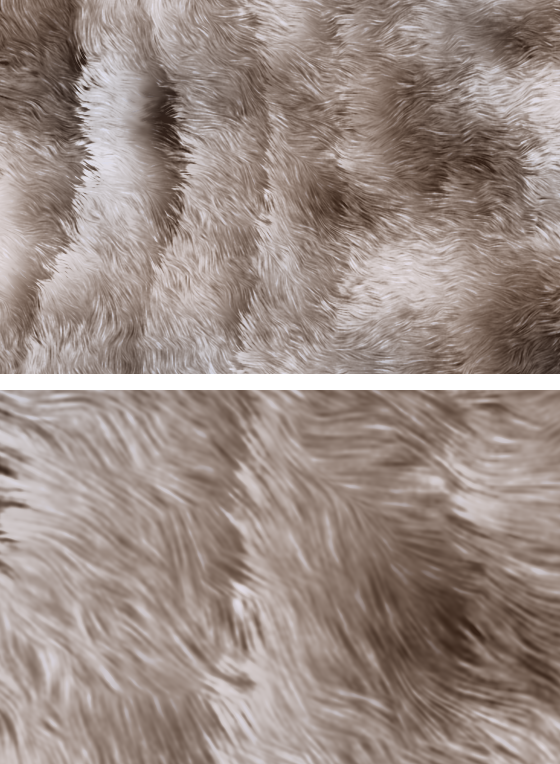
Top, the full canvas; bottom, a detail of the centre.
A WebGL 1 fragment shader for this texture:

```glsl
precision highp float;
// Soft taupe fur with vertical folds, pale sheens and short combed hairs.

uniform vec2 u_resolution;

#define HAIR_DENSITY 245.0
#define CLUMP_DENSITY 75.0
#define HAIR_LENGTH 0.036
#define HAIR_CONTRAST 0.66
#define CLUMP_CONTRAST 0.17
#define FOLD_COUNT 3.8
#define FOLD_DEPTH 0.25
#define BASE_TONE 0.560
#define BROAD_CONTRAST 1.28
#define EDGE_RAGGEDNESS 3.5
#define CROSSING_ANGLE 0.5
#define HAIR_STEPS 18

float hash(vec2 p) {
  vec3 q = fract(vec3(p.xyx) * 0.1031);
  q += dot(q, q.yzx + 33.33);
  return fract((q.x + q.y) * q.z);
}

float noise(vec2 p) {
  vec2 cell = floor(p), f = fract(p);
  f = f * f * (3.0 - 2.0 * f);
  float low = mix(hash(cell), hash(cell + vec2(1.0, 0.0)), f.x);
  float high = mix(hash(cell + vec2(0.0, 1.0)), hash(cell + 1.0), f.x);
  return mix(low, high, f.y);
}

// Combing direction: steep on the left, nearly level on the right.
vec2 hairDirection(vec2 p, float turn) {
  float angle = mix(-1.2, -0.3, smoothstep(0.2, 1.2, p.x)) + turn;
  angle += 2.0 * (noise(p * 2.8 + 17.0) - 0.5);
  angle += 0.9 * (noise(p * 20.0 + 41.0) - 0.5);
  return vec2(cos(angle), sin(angle));
}

// Soft tilted oval, used for sheens and hollows.
float softOval(vec2 p, vec2 center, vec2 size, float tilt) {
  vec2 d = p - center;
  d = vec2(d.x + tilt * d.y, d.y - tilt * d.x) / size;
  return exp(-dot(d, d));
}

// Broad light and shade of the pelt.
float peltTone(vec2 p) {
  float rightSide = smoothstep(0.45, 1.0, p.x);
  vec2 warp = vec2(noise(p * 3.0 + 5.0), noise(p * 3.0 + 29.0)) - 0.5;
  vec2 w = p + 0.18 * warp;

  float tall = noise(w * vec2(7.0, 1.9) + 3.0);
  float wide = noise(w * vec2(2.8, 4.2) + 60.0);
  float shade = 0.30 * (mix(tall, wide, rightSide) - 0.5);
  shade += 0.20 * (noise(w * 6.5 + 80.0) - 0.5);
  shade += 0.12 * (noise(p * 14.0 + 11.0) - 0.5);

  // Each fold rises abruptly from a dark crease, then fades to the right.
  float across = p.x * FOLD_COUNT + 0.8 * noise(p * vec2(2.0, 1.7) + 8.0);
  across += 0.15 * noise(p * 9.0);
  float s = fract(across);
  float fold = smoothstep(0.0, 0.16, s) - s - 0.42;
  float strength = mix(1.0, 0.3, rightSide) * (0.4 + noise(p * 3.5 + 90.0));
  shade += FOLD_DEPTH * strength * fold;

  shade += 0.15 * softOval(w, vec2(1.17, 0.32), vec2(0.14, 0.20), 0.1);
  shade += 0.12 * softOval(w, vec2(0.06, 0.25), vec2(0.05, 0.13), 0.0);
  shade -= 0.18 * softOval(w, vec2(1.27, 0.58), vec2(0.19, 0.07), -0.4);
  shade -= 0.15 * softOval(w, vec2(0.42, 0.68), vec2(0.06, 0.15), 0.1);
  return BASE_TONE + BROAD_CONTRAST * shade + 0.03;
}

// Warm brown shadows to cool pale tips.
vec3 furColor(float tone) {
  vec3 umber = vec3(0.20, 0.135, 0.10);
  vec3 brown = vec3(0.43, 0.36, 0.32);
  vec3 taupe = vec3(0.60, 0.54, 0.51);
  vec3 pale = vec3(0.78, 0.75, 0.75);
  vec3 silver = vec3(0.88, 0.86, 0.88);
  vec3 color = mix(umber, brown, clamp((tone - 0.20) / 0.23, 0.0, 1.0));
  color = mix(color, taupe, clamp((tone - 0.43) / 0.17, 0.0, 1.0));
  color = mix(color, pale, clamp((tone - 0.60) / 0.18, 0.0, 1.0));
  return mix(color, silver, clamp((tone - 0.78) / 0.20, 0.0, 1.0));
}

void main() {
  vec2 p = gl_FragCoord.xy / u_resolution.y;

  // Smear noise along two crossing directions to draw hairs and clumps.
  vec2 tip = p, crossTip = p;
  float hair = 0.0, crossHair = 0.0, clump = 0.0, total = 0.0;
  float stride = HAIR_LENGTH / float(HAIR_STEPS);
  for (int i = 0; i < HAIR_STEPS; i++) {
    float along = float(i) / float(HAIR_STEPS);
    float weight = 1.0 - along * along;
    hair += weight * noise(tip * HAIR_DENSITY);
    crossHair += weight * noise(crossTip * HAIR_DENSITY + 310.0);
    clump += weight * noise(tip * CLUMP_DENSITY + 130.0);
    total += weight;
    tip += hairDirection(tip, 0.0) * stride;
    crossTip += hairDirection(crossTip, CROSSING_ANGLE) * stride;
  }
  float crossing = smoothstep(0.4, 0.7, noise(p * 24.0 + 70.0));
  hair = mix(hair, crossHair, crossing) / total - 0.5;
  clump = clump / total - 0.5;

  // Hairs drag the shading with them, so fold edges turn ragged.
  vec2 drag = (tip - p) * EDGE_RAGGEDNESS * (hair + 0.5 * clump);
  float tone = peltTone(p + drag);
  tone += HAIR_CONTRAST * hair + CLUMP_CONTRAST * clump;
  float glint = smoothstep(0.10, 0.22, hair);
  tone += 0.03 * glint;

  vec3 color = furColor(tone);
  color += vec3(0.03, 0.0, -0.025) * (noise(p * 4.0 + 200.0) - 0.5);
  color += vec3(-0.01, 0.0, 0.02) * glint;
  gl_FragColor = vec4(color, 1.0);
}
```
